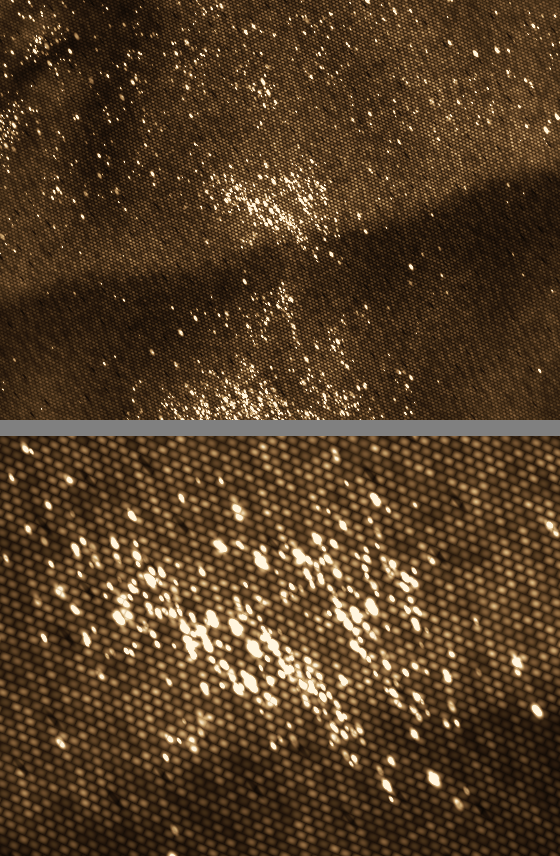
Top, the full canvas; bottom, a detail of the centre.
Reproduce this texture procedurally as a WebGL 2 fragment shader.

```glsl
#version 300 es
precision highp float;
// Draws dark bronze woven cloth with soft folds and scattered golden glints.

uniform vec2 u_resolution;
out vec4 fragColor;

const float PI = 3.14159;
const float WEAVE_ANGLE = -0.42;
const float STREAK_ANGLE = -1.02;

vec2 hash2(vec2 p) {
    vec3 q = fract(p.xyx * vec3(0.1031, 0.1030, 0.0973));
    q += dot(q, q.yzx + 33.33);
    return fract((q.xx + q.yz) * q.zy);
}

float cornerSlope(vec2 cell, vec2 local, vec2 corner) {
    float angle = 2.0 * PI * hash2(cell + corner).x;
    return dot(vec2(cos(angle), sin(angle)), local - corner);
}

float gradientNoise(vec2 p) {
    vec2 cell = floor(p), f = fract(p);
    vec2 w = f * f * f * (f * (f * 6.0 - 15.0) + 10.0);
    float low = mix(cornerSlope(cell, f, vec2(0, 0)), cornerSlope(cell, f, vec2(1, 0)), w.x);
    float high = mix(cornerSlope(cell, f, vec2(0, 1)), cornerSlope(cell, f, vec2(1, 1)), w.x);
    return mix(low, high, w.y);
}

// Coordinates along and across a direction
vec2 alongAxis(vec2 p, float angle) {
    vec2 d = vec2(cos(angle), sin(angle));
    return vec2(dot(p, d), dot(p, vec2(-d.y, d.x)));
}

float bell(float x, float width) {
    return exp(-x * x / (width * width));
}

// Bright bent ridge running down the cloth, widening at its foot
float ridge(vec2 p) {
    float bend = p.y - 0.33;
    float foot = smoothstep(0.35, 0.0, p.y);
    float center = 0.69 - 0.95 * bend * bend + 0.02 * foot;
    return bell(p.x - center, 0.11 + 0.08 * foot) * smoothstep(0.90, 0.72, p.y);
}

// Signed height above the diagonal fold
float aboveFold(vec2 p) {
    return p.y - 0.27 - 0.235 * p.x - 0.07 * gradientNoise(p * 3.0 + 4.0);
}

float foldShade(vec2 p) {
    float d = aboveFold(p);
    float upper = 0.265 + 0.06 * smoothstep(0.35, 1.1, p.x) + 0.05 * bell(d, 0.12);
    float lower = mix(0.165, 0.25, smoothstep(0.10, 0.36, -d));
    float shade = mix(lower, upper, smoothstep(-0.035, 0.045, d));
    float valley = bell(p.x - 0.25 - 0.1 * (p.y - 0.6), 0.10) * smoothstep(0.35, 0.6, p.y);
    float corner = smoothstep(0.5, 0.1, length(p - vec2(0.1, 1.0)));
    float crumple = gradientNoise(alongAxis(p, 0.7) * vec2(6.0, 13.0) + 2.0);
    shade *= (1.0 - 0.45 * valley) * (1.0 - corner * (0.2 + 0.9 * crumple));
    shade *= 1.0 + 0.4 * gradientNoise(p * vec2(5.5, 3.5));
    return shade + 0.13 * ridge(p) * (0.8 + gradientNoise(p * vec2(9.0, 5.0) + 7.0));
}

// Chance that a glint lights up at a point
float glintChance(vec2 p) {
    float patches = smoothstep(-0.2, 0.35, gradientNoise(p * vec2(9.0, 5.0) + 7.0));
    float streaks = smoothstep(-0.2, 0.25, gradientNoise(alongAxis(p, STREAK_ANGLE) * vec2(8.0, 34.0)));
    float foot = smoothstep(0.17, 0.0, p.y);
    float edge = bell(p.x, 0.16) * smoothstep(0.4, 0.55, p.y) * patches;
    float main = ridge(p) * (patches + 0.75 * foot);
    float sparse = 0.05 * smoothstep(0.0, 0.25, aboveFold(p)) + 0.008;
    return (main + 0.5 * edge * patches) * (streaks + 0.3 * foot) + sparse * (0.3 + patches);
}

// Slanted, jittered flecks of varied size and strength
float glints(vec2 p, float count, float seed) {
    vec2 q = alongAxis(p, STREAK_ANGLE) * count;
    vec2 base = floor(q);
    float light = 0.0;
    for (int j = -1; j <= 1; j++) {
        for (int i = -1; i <= 1; i++) {
            vec2 cell = base + vec2(i, j);
            vec2 place = hash2(cell + seed), look = hash2(cell + seed + 57.0);
            vec2 center = cell + 0.15 + 0.7 * place;
            vec2 site = alongAxis(center / count, -STREAK_ANGLE);
            float radius = mix(0.28, 0.58, look.x * look.x);
            float d = length((q - center) * vec2(0.62, 1.2));
            float lit = step(hash2(cell + seed + 113.0).x, glintChance(site));
            float spot = smoothstep(radius, radius * 0.3, d) + 0.14 * exp(-4.0 * d * d);
            light = max(light, lit * spot * mix(0.4, 1.15, look.y));
        }
    }
    return light;
}

// Staggered oval threads, each with its own sheen
float weave(vec2 p) {
    vec2 q = alongAxis(p + 0.006 * gradientNoise(p * 5.0), WEAVE_ANGLE) * vec2(105.0, 148.0);
    q.x += 0.5 * mod(floor(q.y), 2.0);
    vec2 local = fract(q) - 0.5;
    float thread = cos(PI * local.x) * cos(PI * local.y);
    return 0.53 + thread * mix(0.65, 1.7, hash2(floor(q)).x);
}

// Fine uneven sheen drawn out along the steep threads
float slantedGrain(vec2 p) {
    return gradientNoise(alongAxis(p, STREAK_ANGLE) * vec2(26.0, 95.0) + 5.0);
}

// Short dark gaps between threads
float gaps(vec2 p) {
    vec2 q = alongAxis(p, -0.9) * vec2(15.0, 22.0);
    vec2 cell = floor(q), jitter = hash2(cell + 31.0);
    vec2 d = (fract(q) - 0.3 - 0.4 * jitter) / vec2(0.22, 0.07);
    return step(jitter.y, 0.55) * smoothstep(1.0, 0.3, length(d));
}

vec3 bronze(float v) {
    vec3 stops[7] = vec3[7](vec3(0.05, 0.03, 0.015), vec3(0.16, 0.10, 0.05),
        vec3(0.26, 0.18, 0.09), vec3(0.40, 0.28, 0.16), vec3(0.58, 0.43, 0.26),
        vec3(0.82, 0.68, 0.46), vec3(1.0, 0.96, 0.87));
    vec3 color = stops[0];
    for (int i = 1; i < 7; i++) {
        float t = (v - stops[i - 1].r) / (stops[i].r - stops[i - 1].r);
        color = mix(color, stops[i], clamp(t, 0.0, 1.0));
    }
    return color;
}

void main() {
    vec2 p = gl_FragCoord.xy / u_resolution.y;
    float focus = 1.0 - 0.5 * smoothstep(0.35, 0.85, length(p - vec2(0.7, 0.52)));
    float cloth = foldShade(p) * mix(1.0, weave(p), focus);
    cloth *= (1.0 + 0.45 * slantedGrain(p)) * (1.0 - 0.55 * gaps(p));
    float light = max(glints(p, 72.0, 3.0), 0.9 * glints(p, 118.0, 19.0));
    fragColor = vec4(bronze(cloth + 0.9 * light), 1.0);
}
```
